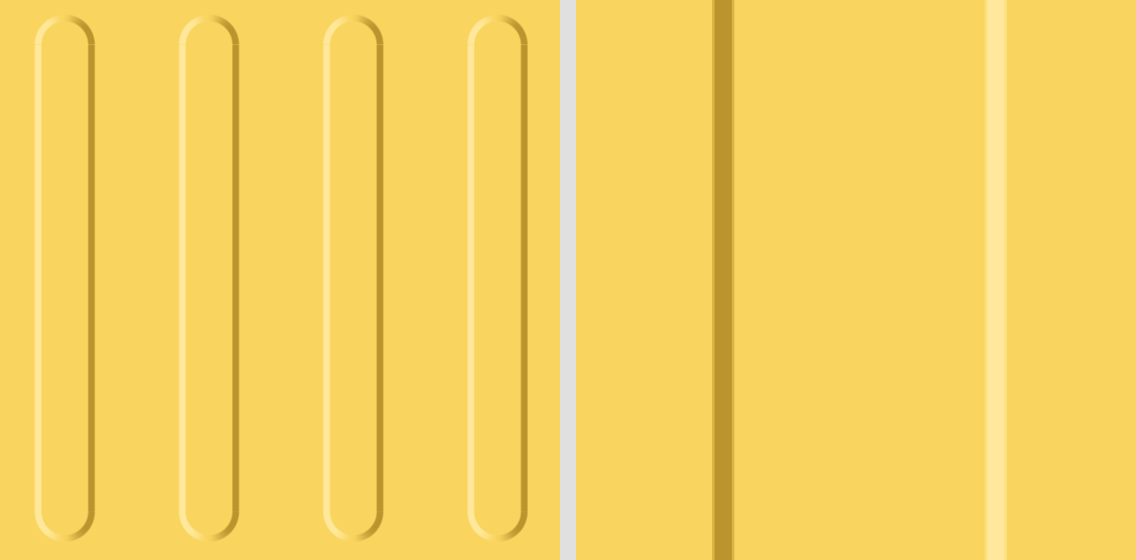
Left: the whole. Right: its middle third, enlarged.
This pattern is drawn by a WebGL 1 fragment shader. Its source:

```glsl
precision highp float;

uniform vec2 u_resolution;

#define PITCH 0.2576
#define FIRST_BAR_X 0.1157
#define CAP_LOW 0.0862
#define CAP_HIGH 0.9202
#define OUTER_RADIUS 0.0543
#define BEVEL_WIDTH 0.0133
#define SHOULDER 0.0015
#define SEAM_WIDTH 0.0013
#define BASE_COLOR vec3(0.976, 0.835, 0.373)
#define LIGHT_COLOR vec3(1.0, 0.91, 0.61)
#define DARK_COLOR vec3(0.735, 0.58, 0.18)

// Antialiased coverage of a strip centred on zero
float strip(float distance, float halfWidth, float pixel) {
  return clamp((halfWidth - abs(distance)) / pixel + 0.5, 0.0, 1.0);
}

// Vector from the spine of the nearest bar
vec2 fromSpine(vec2 p) {
  float x = (fract((p.x - FIRST_BAR_X) / PITCH + 0.5) - 0.5) * PITCH;
  return vec2(x, p.y - clamp(p.y, CAP_LOW, CAP_HIGH));
}

// Bevel tone for light coming from the left
vec3 bevelColor(float facing) {
  vec3 color = mix(BASE_COLOR, LIGHT_COLOR, smoothstep(0.0, 0.75, -facing));
  return mix(color, DARK_COLOR, smoothstep(-0.1, 0.85, facing));
}

void main() {
  float pixel = 1.0 / min(u_resolution.x, u_resolution.y);
  vec2 p = gl_FragCoord.xy / u_resolution;

  vec2 offset = fromSpine(p);
  float radius = length(offset);
  float facing = offset.x / max(radius, 0.0001);

  // Bevel ring with half-tone shoulders around a solid core
  float halfWidth = 0.5 * BEVEL_WIDTH;
  float ring = radius - OUTER_RADIUS + halfWidth;
  float bevel = 0.5 * (strip(ring, halfWidth, pixel)
                     + strip(ring, halfWidth - SHOULDER, pixel));

  // Faint joints where the caps meet the straight sides
  float seam = 0.45 * strip(p.y - CAP_HIGH, 0.5 * SEAM_WIDTH, pixel)
             + 0.15 * strip(p.y - CAP_LOW, 0.5 * SEAM_WIDTH, pixel);

  vec3 color = mix(BASE_COLOR, bevelColor(facing), bevel * (1.0 - seam));
  gl_FragColor = vec4(color, 1.0);
}
```
